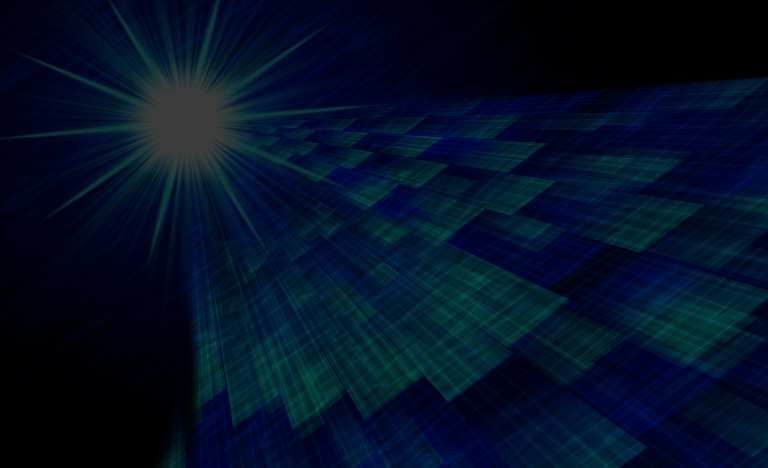
This background is drawn by a WebGL 1 fragment shader. Its source:

```glsl
precision highp float;
uniform vec2 u_resolution;

#define STAR vec2(0.397, 0.739)
#define ACROSS vec2(0.8, 0.6)
#define FAN_LEFT -0.75
#define FAN_RIGHT 1.57
#define WEDGE 0.215
#define RING_RATIO 1.4
#define SPIKES 10.0
#define SPIKE_LENGTH 0.46
#define NAVY vec3(0.0, 0.01, 0.205)
#define TEAL vec3(0.01, 0.215, 0.215)
#define CORE vec3(0.235)

float hash(vec2 p) {
  return fract(sin(dot(p, vec2(127.1, 311.7))) * 43758.55);
}

float corner(vec2 cell, vec2 offset) {
  float a = 6.28318 * hash(cell);
  return dot(vec2(cos(a), sin(a)), offset);
}

float gradientNoise(vec2 p) {
  vec2 i = floor(p), f = fract(p);
  vec2 u = f * f * (3.0 - 2.0 * f);
  vec2 e = vec2(1.0, 0.0);
  float low = mix(corner(i, f), corner(i + e, f - e), u.x);
  float high = mix(corner(i + e.yx, f - e.yx), corner(i + 1.0, f - 1.0), u.x);
  return mix(low, high, u.y);
}

// Thin lines where the noise crosses zero
float threads(vec2 p) {
  return pow(1.0 - min(abs(gradientNoise(p)), 1.0), 20.0);
}

// Depth at which the main panel of a wedge ends
float panelEnd(float t) {
  float slope = 0.85 - 0.36 * abs(t - 0.3);
  return slope - 0.19 * smoothstep(0.5, 0.6, t) + 0.12 * smoothstep(0.7, 0.8, t);
}

// Translucent panels (x) and dark gaps behind their ends (y)
vec2 panels(float depth, float t, float soft) {
  vec2 sum = vec2(0.0);
  for (int i = 0; i < 3; i++) {
    float layer = float(i);
    float width = WEDGE / (1.0 + 0.7 * layer);
    float column = (t - FAN_LEFT) / width;
    float id = floor(column);
    float center = FAN_LEFT + (id + 0.5) * width;
    float end = panelEnd(center);
    float shift = layer * hash(vec2(id, layer + 3.0));
    float ring = log(depth / end) / log(RING_RATIO) + shift;
    float along = fract(ring);
    float chance = hash(vec2(id + 7.0 * layer, floor(ring)));
    float level = 0.4 * step(0.66, chance) * smoothstep(0.2, 0.4, depth);
    if (i == 0) {
      bool inner = ring < 0.0;
      level = inner ? 0.85 : 0.8 * smoothstep(0.3, 0.55, chance);
      if (inner && center < 0.54) along = depth / end;
      if (!inner) sum.y = (1.0 - smoothstep(0.0, 0.5, along)) * chance;
    }
    float side = min(fract(column), 1.0 - fract(column)) * width * depth;
    float edge = smoothstep(0.0, 0.5 * soft, side);
    edge *= 1.0 - smoothstep(1.0 - 3.0 * soft / depth, 1.0, along);
    sum.x += level * edge * smoothstep(0.22, 0.95, along);
  }
  return min(sum, vec2(1.1, 1.0));
}

void main() {
  vec2 p = gl_FragCoord.xy / u_resolution.y - STAR;
  float soft = 1.5 / u_resolution.y;
  float depth = dot(p, vec2(ACROSS.y, -ACROSS.x));
  float lateral = dot(p, ACROSS);
  float s = max(depth, 0.01);
  float t = lateral / s;

  // Blue haze with slanted streaks
  float streak = gradientNoise(vec2(depth * 55.0, lateral * 3.0));
  vec2 spread = (p - vec2(0.08, 0.0)) * vec2(0.9, 1.1);
  float reach = length(spread) + 0.2 * streak;
  float haze = 1.0 - smoothstep(0.1, 0.78, reach);
  vec3 color = NAVY * haze * (0.78 + 0.6 * streak);
  float scratch = threads(vec2(depth * 42.0, lateral * 2.5));
  color += vec3(0.0, 0.03, 0.09) * haze * scratch;

  // Fan of light with radial and cross threads
  float ragged = 0.3 * gradientNoise(vec2(t * 9.0, s * 4.0));
  float fan = smoothstep(FAN_LEFT - 0.15, FAN_LEFT + 0.15, t + ragged);
  float rim = mix(0.5, 0.02, smoothstep(0.15, 0.42, s));
  fan *= 1.0 - smoothstep(FAN_RIGHT - rim, FAN_RIGHT + rim, t);
  fan *= smoothstep(0.02, 0.16, depth);
  float radial = threads(vec2(t * 23.0, s * 1.5));
  float cross = threads(vec2(s * 44.0, t * 2.5));
  float dark = threads(vec2(t * 15.0 + 40.0, s * 2.0));
  dark += threads(vec2(s * 29.0 + 60.0, t * 2.0));
  float fine = gradientNoise(vec2(s * 100.0, t * 5.0));
  fine += gradientNoise(vec2(t * 50.0, s * 3.0));
  float shade = 0.95 + 0.75 * gradientNoise(vec2(t * 4.0, s * 5.0));
  vec2 panel = panels(s, t, soft);
  vec3 beam = NAVY * shade * (1.0 + 0.35 * fine) * (1.0 - 0.75 * panel.y);
  float glow = panel.x * (0.95 + 0.35 * fine);
  glow *= 1.0 - 0.6 * smoothstep(1.15, 1.5, t);
  beam = mix(beam, TEAL, clamp(0.85 * glow, 0.0, 1.0));
  beam *= 1.0 - 0.22 * dark;
  vec3 thread = mix(vec3(0.0, 0.035, 0.05), vec3(0.01, 0.075, 0.05), min(glow, 1.0));
  color = mix(color, beam + thread * (radial + cross), fan);

  // Uneven halo around the star
  float r = length(p);
  vec2 heading = p / max(r, 0.001);
  float rays = gradientNoise(heading * 13.0) + 0.7 * gradientNoise(heading * 31.0);
  float halo = exp(-pow(r / (0.165 + 0.11 * rays), 2.0));
  color = mix(color, vec3(0.02, 0.23, 0.22), halo);

  // Long tapering spikes, spread wider than tall
  vec2 q = p * vec2(1.0, 1.35);
  float turn = (atan(q.y, q.x) - 0.12) * SPIKES / 6.28318;
  float away = abs(fract(turn + 0.5) - 0.5) * 6.28318 / SPIKES * length(q);
  float taper = clamp(1.0 - length(q) / SPIKE_LENGTH, 0.0, 1.0);
  float spike = 1.0 - smoothstep(0.0, 0.018 * taper + soft, away);
  spike *= smoothstep(0.0, 0.35, taper);
  color = mix(color, vec3(0.07, 0.26, 0.24), 0.8 * spike);

  // Pale core
  float core = 1.0 - smoothstep(0.06, 0.15, r - 0.035 * rays);
  color = mix(color, CORE, core);
  gl_FragColor = vec4(color, 1.0);
}
```
